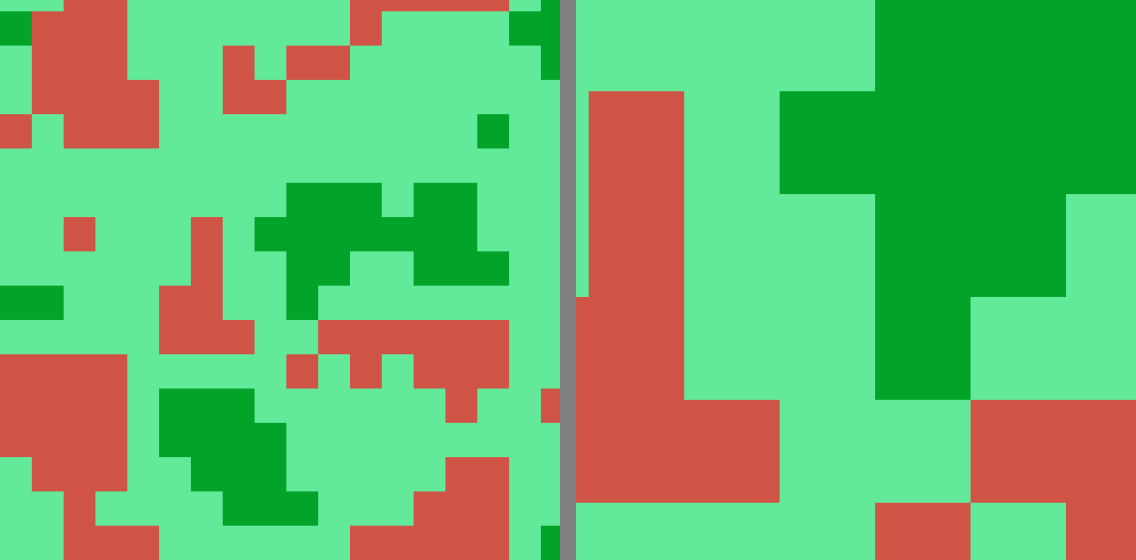
Left: the whole. Right: its middle third, enlarged.
Give the GLSL for this pattern, as a Shadertoy shader.

```glsl
// Blocky camouflage: a smooth random field, sampled once per cell of a grid,
// is cut at two levels into red, pale green and dark green blocks.
// The field sums plane waves of whole cycles, so the colour shares stay steady.

const vec2 GRID = vec2(17.6, 16.33); // cells across the canvas
const float TAU = 6.2831853;

float hash(vec2 p) {
    return fract(sin(dot(p, vec2(127.1, 311.7))) * 43758.5);
}

// Gaussian-like field with zero mean and unit variance
float waveField(vec2 uv) {
    float sum = 0.0, power = 0.0;
    for (int x = 0; x <= 4; x++) {
        for (int y = -4; y <= 4; y++) {
            if (x == 0 && y <= 0) continue; // keep one of each mirrored pair
            vec2 cycles = vec2(x, y);
            float amplitude = exp(-dot(cycles, cycles) / 16.0);
            float phase = hash(cycles + 17.0);
            sum += amplitude * cos(TAU * (dot(cycles, uv) + phase));
            power += 0.5 * amplitude * amplitude;
        }
    }
    return sum * inversesqrt(power);
}

vec3 cellColor(vec2 cell) {
    const vec3 paleGreen = vec3(0.385, 0.918, 0.605);
    const vec3 darkGreen = vec3(0.010, 0.640, 0.160);
    const vec3 brickRed = vec3(0.815, 0.330, 0.270);

    // Per-cell jitter frays the outlines and leaves stray single blocks
    float level = waveField((cell + 0.5) / GRID) + hash(cell + 41.0) - 0.5;
    if (level > 0.607) return brickRed;
    if (level < -1.078) return darkGreen;
    return paleGreen;
}

void mainImage(out vec4 fragColor, in vec2 fragCoord) {
    vec2 p = fragCoord / iResolution.xy * GRID;
    vec2 pixel = GRID / iResolution.xy;

    // Blend the four cells around the nearest corner over one pixel
    vec2 corner = floor(p + 0.5);
    vec2 cover = clamp((p - corner) / pixel + 0.5, 0.0, 1.0);
    vec3 below = mix(cellColor(corner - 1.0), cellColor(corner - vec2(0, 1)), cover.x);
    vec3 above = mix(cellColor(corner - vec2(1, 0)), cellColor(corner), cover.x);
    fragColor = vec4(mix(below, above, cover.y), 1.0);
}
```
